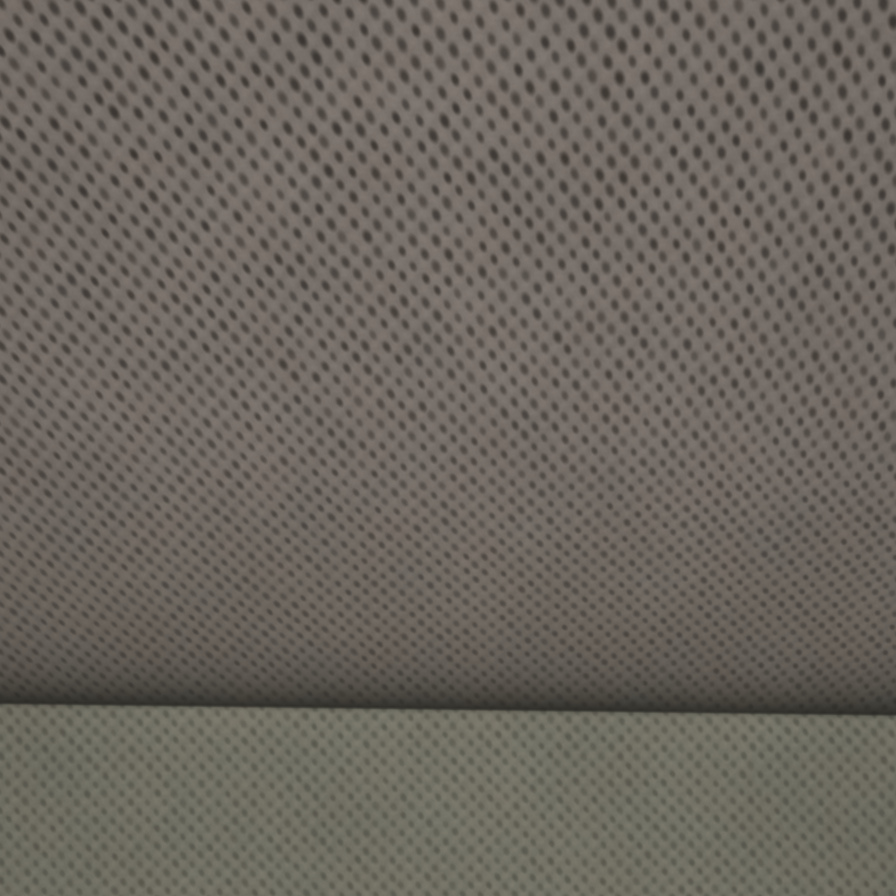
A three.js fragment shader for this texture:

```glsl
// Grey perforated mesh fabric receding to a shadowed seam above a finer folded strip.
varying vec2 vUv;

const float TAU = 6.2831853;
const vec3 CLOTH = vec3(0.472, 0.440, 0.417);
const vec3 CLOTH_LOW = vec3(0.440, 0.414, 0.384);
const vec3 HOLE = vec3(0.215, 0.195, 0.178);
const vec3 STRIP = vec3(0.452, 0.446, 0.398);
const vec3 STRIP_HOLE = vec3(0.300, 0.296, 0.260);
const vec3 SEAM_SHADOW = vec3(0.165, 0.163, 0.145);

const float SEAM_LEFT = 0.215;      // seam height at the left edge
const float SEAM_DROP = 0.013;      // fall of the seam towards the right
const float SEAM_BLUR = 0.0022;
const float SHADOW_DEPTH = 0.025;
const vec2 PITCH_NEAR = vec2(0.0290, 0.0340);   // hole spacing at the top
const vec2 PITCH_FAR = vec2(0.0185, 0.0157);    // hole spacing at the seam
const vec2 STRIP_PITCH = vec2(0.0195, 0.0198);
const float VANISH_X = 0.55;        // columns converge about this line
const float ROW_SLOPE = 0.055;      // rows fall towards the right
const vec2 HOLE_RADIUS = vec2(0.225, 0.285);
const float HOLE_LEAN = 0.22;
const float JITTER = 0.11;

float hash(vec2 p) {
  return fract(sin(dot(p, vec2(127.1, 311.7))) * 4375.85);
}

// Soft leaning oval in the lattice cell nearest to p.
float latticeHole(vec2 p, float seed) {
  vec2 id = floor(p + 0.5);
  float r = hash(id + seed);
  vec2 jitter = vec2(r, hash(id.yx + seed + 7.3)) - 0.5;
  vec2 d = p - id - jitter * JITTER;
  d.x += HOLE_LEAN * d.y;
  float size = mix(0.86, 1.14, hash(id + seed + 19.1));
  float oval = length(d / (HOLE_RADIUS * size));
  return (1.0 - smoothstep(0.2, 1.2, oval)) * mix(0.55, 1.0, r);
}

// Two offset lattices make the staggered rows.
float meshHoles(vec2 p) {
  return max(latticeHole(p, 3.0), latticeHole(p + 0.5, 41.0));
}

// Raised yarn between the holes: -1 in a hole, 1 on a crossing.
float yarnRelief(vec2 p) {
  return -cos(TAU * p.x) * cos(TAU * p.y);
}

// Layered sines, turned and scaled at each step.
float mottle(vec2 p) {
  float sum = 0.0;
  float gain = 0.5;
  for (int i = 0; i < 5; i++) {
    sum += gain * sin(p.x + 1.7 * sin(p.y)) * cos(p.y + 1.3 * sin(p.x));
    p = mat2(1.36, 1.22, -1.22, 1.36) * p + 2.1;
    gain *= 0.68;
  }
  return sum;
}

vec3 upperCloth(vec2 uv, float rise) {
  float span = 1.0 - SEAM_LEFT;
  float t = rise / span;
  // Row count is the integral of a spacing that grows linearly with height.
  float growth = (PITCH_NEAR.y - PITCH_FAR.y) / span;
  float height = max(rise, 0.0) + ROW_SLOPE * uv.x * smoothstep(0.0, 0.4, t);
  float row = log(1.0 + growth * height / PITCH_FAR.y) / growth;
  float column = (uv.x - VANISH_X) / mix(PITCH_FAR.x, PITCH_NEAR.x, t);
  vec2 p = vec2(column, row);
  p += 0.05 * vec2(sin(row * 0.7 + uv.x * 9.0), sin(column * 0.5));

  vec3 color = mix(CLOTH_LOW, CLOTH, smoothstep(0.0, 0.5, t));
  color *= 1.0 + 0.05 * yarnRelief(p + vec2(0.06, -0.08));
  float depth = mix(0.50, 0.90, smoothstep(0.05, 0.95, t));
  color = mix(color, HOLE, meshHoles(p) * depth);

  // Contact shadow beside the seam, with a wider falloff.
  float shade = 0.78 * exp(-max(rise, 0.0) / SHADOW_DEPTH);
  shade += 0.16 * exp(-max(rise, 0.0) / (SHADOW_DEPTH * 5.0));
  return mix(color, SEAM_SHADOW, shade);
}

vec3 lowerStrip(vec2 uv, float rise) {
  vec2 p = vec2(uv.x, rise) / STRIP_PITCH;
  p += 0.06 * vec2(sin(p.y * 0.9 + uv.x * 7.0), sin(p.x * 0.4));
  vec3 color = STRIP * (1.0 + 0.045 * yarnRelief(p + vec2(0.05, -0.1)));
  color = mix(color, STRIP_HOLE, meshHoles(p) * 0.55);
  // Light catches the fold just below its edge.
  color *= 1.0 + 0.05 * exp(rise / 0.025);
  return mix(color, SEAM_SHADOW, 0.45 * exp(rise / 0.0025));
}

void main() {
  float rise = vUv.y - (SEAM_LEFT - SEAM_DROP * vUv.x);
  float isUpper = smoothstep(-SEAM_BLUR, SEAM_BLUR, rise);
  vec3 color = mix(lowerStrip(vUv, min(rise, 0.0)), upperCloth(vUv, rise), isUpper);

  // Uneven dye and fine fibre grain.
  color *= 1.0 + 0.032 * mottle(vUv * 11.0) + 0.035 * mottle(vUv * 170.0);
  color += vec3(0.004, -0.001, -0.003) * mottle(vUv * 24.0 + 5.0);
  // Gentle falloff towards the side edges.
  color *= 1.0 - 0.20 * pow(abs(vUv.x - 0.5), 2.0);
  gl_FragColor = vec4(color, 1.0);
}
```
